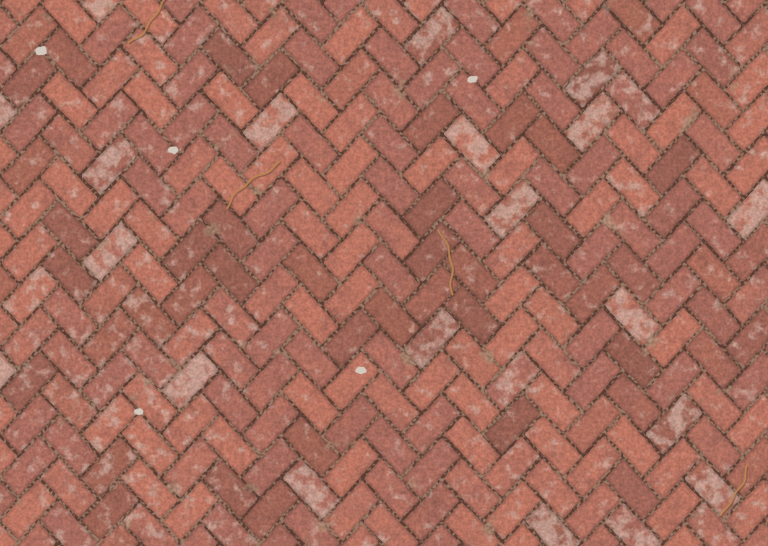
This texture is drawn by a Shadertoy shader. Its source:

```glsl
// Weathered red brick paving in a diagonal herringbone, with sandy joints, twigs and pebbles.

const vec2 PITCH = vec2(0.0737, 0.0790);   // column and row spacing, in canvas heights
const vec2 ANCHOR = vec2(0.717, 0.579);    // centre of one brick
const float BRICK_WIDTH = 0.0535;          // in canvas heights
const float HALF_JOINT = 0.047;            // in brick widths

const vec3 DULL_RED = vec3(0.66, 0.42, 0.37);
const vec3 WARM_RED = vec3(0.74, 0.46, 0.385);
const vec3 DARK_RED = vec3(0.53, 0.34, 0.29);
const vec3 PALE_DUST = vec3(0.79, 0.66, 0.61);
const vec3 SAND = vec3(0.60, 0.48, 0.40);
const vec3 SHADOW = vec3(0.36, 0.24, 0.20);
const vec3 STRAW = vec3(0.74, 0.52, 0.32);
const vec3 STONE = vec3(0.83, 0.79, 0.74);

vec2 hash2(vec2 p) {
    vec3 h = fract(p.xyx * vec3(0.1031, 0.1030, 0.0973));
    h += dot(h, h.yzx + 33.33);
    return fract((h.xx + h.yz) * h.zy);
}

float gradientDot(vec2 cell, vec2 offset) {
    float angle = 6.2832 * hash2(cell).x;
    return dot(vec2(cos(angle), sin(angle)), offset);
}

float gradientNoise(vec2 p) {
    vec2 i = floor(p), f = fract(p);
    vec2 s = f * f * f * (f * (f * 6.0 - 15.0) + 10.0);
    vec2 e = vec2(0.0, 1.0);
    float low = mix(gradientDot(i, f), gradientDot(i + e.yx, f - e.yx), s.x);
    float high = mix(gradientDot(i + e.xy, f - e.xy), gradientDot(i + e.yy, f - e.yy), s.x);
    return mix(low, high, s.y);
}

float fbm(vec2 p) {
    float sum = 0.0, amplitude = 0.7;
    for (int i = 0; i < 4; i++) {
        sum += amplitude * gradientNoise(p);
        p = mat2(1.6, 1.2, -1.2, 1.6) * p + 17.3;
        amplitude *= 0.55;
    }
    return sum;
}

float roundedBox(vec2 p, vec2 halfSize, float radius) {
    vec2 q = abs(p) - halfSize + radius;
    return length(max(q, 0.0)) + min(max(q.x, q.y), 0.0) - radius;
}

// Position inside the brick (xy, centred, x along its length) and the brick id (zw)
vec4 herringbone(vec2 p) {
    vec2 q = vec2(p.x - p.y, p.x + p.y) + vec2(1.0, 0.5);
    vec2 cell = floor(q), f = q - cell;
    float k = mod(cell.x + cell.y, 4.0);
    if (k < 2.0) return vec4(f.x + k - 1.0, f.y - 0.5, cell - vec2(k, 0.0));
    return vec4(f.y + k - 3.0, f.x - 0.5, cell - vec2(0.0, k - 2.0));
}

vec3 brickColor(vec2 uv, vec2 id, float edge) {
    vec2 tone = hash2(id + 71.0), age = hash2(id + 137.0);
    float blotch = fbm(uv * 24.0 + tone * 9.0);
    vec3 color = mix(DULL_RED, WARM_RED, smoothstep(0.1, 0.9, tone.x + 0.6 * blotch));
    color = mix(color, DARK_RED, 0.55 * smoothstep(0.65, 1.0, tone.y) + 0.2 * smoothstep(0.1, 0.5, -blotch));

    // Dusty wear: strong on a few bricks, faint patches on the rest
    float district = 0.25 * gradientNoise(uv * 2.3 + 4.0);
    float bias = 0.1 * age.x - 0.12 + 0.38 * smoothstep(0.86, 0.95, age.x) + district;
    float dust = smoothstep(0.0, 0.5, fbm(uv * 38.0 + age * 20.0) + bias);
    color = mix(color, PALE_DUST, 0.75 * dust);

    color *= 1.0 + 0.13 * gradientNoise(uv * 210.0) + 0.12 * gradientNoise(uv * 105.0);
    return color * mix(1.0, 0.86, smoothstep(-0.13, 0.0, edge));
}

float twigDistance(vec2 p, float seed) {
    vec2 rnd = hash2(vec2(seed, 5.0));
    float angle = 0.6 + 1.3 * rnd.x;
    p = mat2(cos(angle), -sin(angle), sin(angle), cos(angle)) * p;
    p.y += 0.007 * sin(p.x * 38.0 + seed) + 0.002 * sin(p.x * 130.0);
    p.x -= clamp(p.x, -0.03 - 0.06 * rnd.y, 0.04);
    return length(p) - 0.0017;
}

float pebbleDistance(vec2 uv, float density) {
    vec2 cell = floor(uv * density), rnd = hash2(cell + 29.0);
    vec2 p = fract(uv * density) - mix(vec2(0.2), vec2(0.8), hash2(cell + 3.0));
    float radius = rnd.x > 0.82 ? 0.0055 + 0.005 * rnd.y : -1.0;
    return length(p * vec2(0.8, 1.1)) / density - radius + 0.004 * gradientNoise(uv * 110.0);
}

void mainImage(out vec4 fragColor, in vec2 fragCoord) {
    vec2 uv = fragCoord / iResolution.y;
    float pixel = 1.0 / iResolution.y;
    float aa = pixel / BRICK_WIDTH;

    // Slightly uneven laying, then per-brick shift and size
    vec2 warp = vec2(gradientNoise(uv * 6.0), gradientNoise(uv * 6.0 + 50.0));
    vec4 brick = herringbone((uv - ANCHOR) / PITCH + 0.05 * warp);
    vec2 jitter = hash2(brick.zw + 11.0) - 0.5;
    float edge = roundedBox(brick.xy + 0.03 * jitter, vec2(1.0, 0.5) - HALF_JOINT, 0.07);
    edge += 0.035 * gradientNoise(uv * 90.0);

    // Joints: sand grains over shadow, with sand spilling onto some bricks
    float grains = gradientNoise(uv * 160.0) + 0.6 * gradientNoise(uv * 14.0);
    vec3 joint = mix(SHADOW, SAND, smoothstep(-0.35, 0.45, grains));
    vec3 color = mix(brickColor(uv, brick.zw, edge), joint, smoothstep(-0.6 * aa, 0.6 * aa, edge));
    float spill = smoothstep(0.33, 0.43, fbm(uv * 13.0 + 8.0)) * smoothstep(-0.3, -0.08, edge);
    color = mix(color, SAND * (1.06 + 0.3 * grains), 0.75 * spill);

    // Scattered litter
    color = mix(color, STONE, smoothstep(pixel, -pixel, pebbleDistance(uv, 5.0)));
    for (float i = 0.0; i < 4.0; i++) {
        vec2 place = fract(vec2(0.34, 0.68) + i * vec2(0.62, 0.43));
        vec2 p = uv - place * vec2(iResolution.x * pixel, 1.0);
        color = mix(color, SHADOW, 0.5 * smoothstep(pixel, -pixel, twigDistance(p + vec2(-0.002, 0.002), i)));
        color = mix(color, STRAW, smoothstep(pixel, -pixel, twigDistance(p, i)));
    }
    fragColor = vec4(color, 1.0);
}
```
